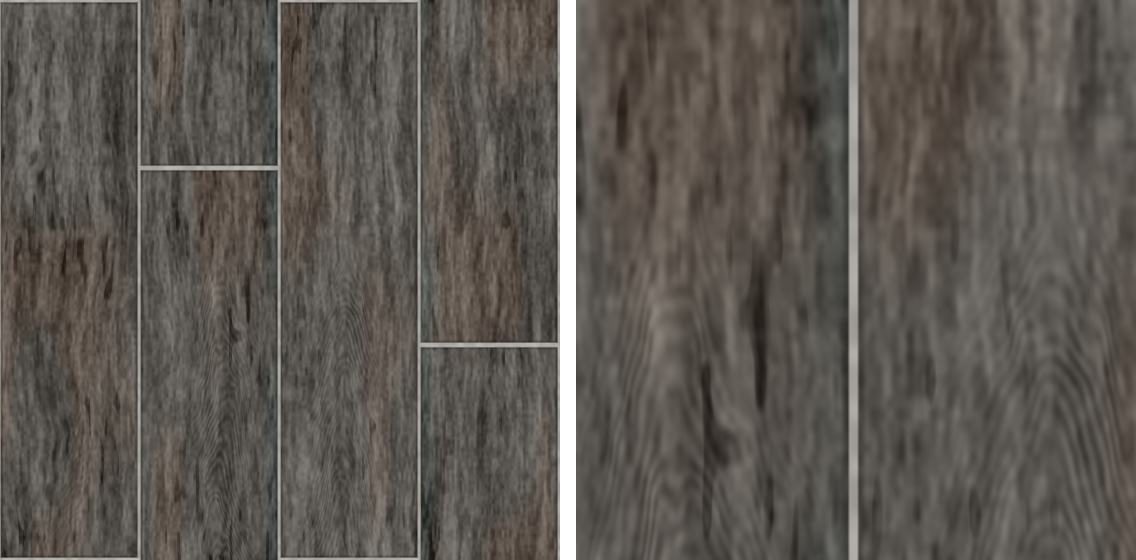
Left: the whole. Right: its middle third, enlarged.
Give the GLSL for this texture, as a Shadertoy shader.

```glsl
// Weathered grey wood-look planks: four upright columns with staggered end joints
// and pale grout. Grain is layered noise stretched along each plank, with nested
// arches of growth rings around a heart line, dark pores and faint colour casts.

#define COLUMNS 4.0
#define SIDE_GROUT 0.0028
#define END_GROUT 0.0042
#define GRAIN_CONTRAST 1.0
#define RING_DEPTH 0.075
#define WOOD_COLOR vec3(0.342, 0.328, 0.309)
#define WARM_CAST vec3(0.030, 0.004, -0.008)
#define COOL_CAST vec3(-0.050, -0.012, -0.004)
#define GROUT_COLOR vec3(0.655, 0.645, 0.625)

float hash(vec2 p) {
    vec3 q = fract(vec3(p.xyx) * 0.1031);
    q += dot(q, q.yzx + 33.33);
    return fract((q.x + q.y) * q.z);
}

// Smooth value noise, centred on zero
float noise(vec2 p) {
    vec2 i = floor(p), f = fract(p);
    f = f * f * (3.0 - 2.0 * f);
    float low = mix(hash(i), hash(i + vec2(1.0, 0.0)), f.x);
    float high = mix(hash(i + vec2(0.0, 1.0)), hash(i + 1.0), f.x);
    return mix(low, high, f.y) - 0.5;
}

// Straight fibres, from broad bands to fine flecks
float fibres(vec2 p) {
    float tone = 0.10 * noise(p * vec2(14.0, 2.5));
    tone += 0.12 * noise(p * vec2(48.0, 4.0) + 11.0);
    tone += 0.13 * noise(p * vec2(115.0, 13.0) + 23.0);
    tone += 0.13 * noise(p * vec2(230.0, 48.0) + 37.0);
    tone += 0.07 * noise(p * vec2(210.0, 150.0) + 51.0);
    return tone;
}

// Nested arches that rise to a point on the heart line
float rings(vec2 p, float across) {
    float rise = p.y * 42.0 + 34.0 * sqrt(across * across + 0.0015);
    float wobble = 3.5 * noise(p * vec2(26.0, 7.0)) + 1.2 * noise(p * vec2(90.0, 30.0));
    return sin(6.2832 * (rise + wobble));
}

vec3 wood(vec2 uv, float column, float across, float along) {
    float inner = step(0.5, column) * step(column, 2.5);
    vec2 p = vec2(uv.x, along) + column * vec2(3.7, 5.3);
    p.x += 0.016 * noise(p * vec2(9.0, 5.0)) + 0.004 * noise(p * vec2(30.0, 22.0));

    // Heart line wanders gently, and its arches fade towards the top
    float heart = 0.60 - 0.13 * step(1.5, column) * inner + 0.12 * noise(vec2(column * 7.0, along * 5.0));
    float offset = across - heart;
    float arch = exp(-offset * offset / 0.045) * smoothstep(0.62, 0.38, uv.y);
    arch *= mix(0.3, 1.0, inner) * (0.75 + noise(p * vec2(30.0, 9.0)));

    float tone = GRAIN_CONTRAST * fibres(p) * (1.0 - 0.25 * arch);
    tone += RING_DEPTH * 0.6 * arch * rings(p, offset);
    tone -= 0.035 * arch * exp(-offset * offset / 0.008);

    // Short dark pores, gathered into loose patches
    float pore = smoothstep(0.16, 0.38, noise(p * vec2(130.0, 25.0) + 71.0));
    tone -= 0.12 * pore * smoothstep(-0.15, 0.3, noise(p * vec2(16.0, 5.0) + 83.0));

    // Plank shade, with a dark stain on the first plank
    tone += 0.025 * step(1.5, column) * inner - 0.012 * step(column, 0.5);
    float stain = smoothstep(0.55, 0.9, across + 0.4 * noise(p * vec2(12.0, 5.0)));
    tone -= 0.075 * stain * smoothstep(0.5, 0.8, uv.y) * step(column, 0.5);

    // Warm patches and cool edges
    vec3 color = WOOD_COLOR + tone * vec3(1.0, 0.99, 0.97);
    color += WARM_CAST * smoothstep(0.05, 0.4, noise(p * vec2(14.0, 4.0) + 97.0));
    float edge = column < 2.0 ? 1.0 - across : across;
    float cool = smoothstep(0.16, 0.03, edge) * mod(column, 2.0);
    color += COOL_CAST * cool * (0.7 + noise(p * vec2(20.0, 6.0)));
    return max(color, vec3(0.10, 0.095, 0.085));
}

void mainImage(out vec4 fragColor, in vec2 fragCoord) {
    vec2 uv = fragCoord / iResolution.xy;
    float soft = 0.7 / min(iResolution.x, iResolution.y) + 0.0006;

    // Column layout; odd columns carry shifted end joints
    float x = (uv.x + 0.0015) * COLUMNS;
    float column = mod(floor(x), COLUMNS);
    float across = fract(x);
    float joint = mod(column, 2.0) * (0.858 - 0.158 * column);
    float along = fract(uv.y - joint);

    // Distances to the plank sides and ends
    float side = min(across, 1.0 - across) / COLUMNS - SIDE_GROUT;
    float end = min(along, 1.0 - along) - END_GROUT;
    float gap = min(side, end);

    // Shaded plank rim, then grout
    vec3 color = wood(uv, column, across, along);
    color *= mix(0.72, 1.0, smoothstep(0.0, 0.006, gap));
    vec3 grout = GROUT_COLOR + 0.10 * noise(uv * 90.0) + 0.03 * step(end, side);
    color = mix(grout, color, smoothstep(-soft, soft, gap));
    fragColor = vec4(color, 1.0);
}
```
